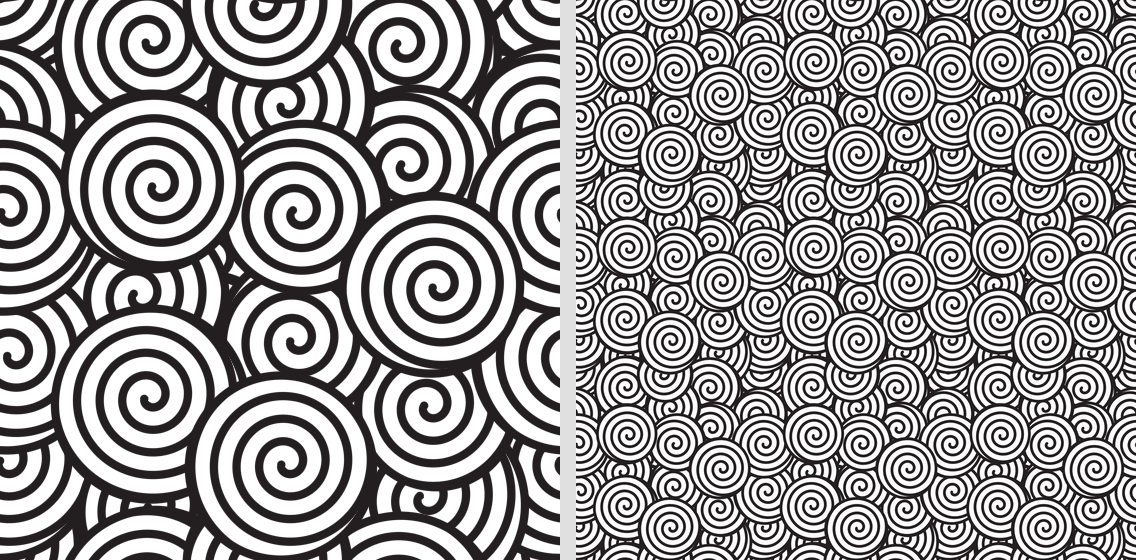
Left: one tile. Right: repeated 3 by 3.
Write a WebGL 2 fragment shader that draws this pattern.

```glsl
#version 300 es
precision highp float;

uniform vec2 u_resolution;
out vec4 fragColor;

const float TAU = 6.2831853;
const float PITCH = 0.0405;      // gap between neighbouring turns
const float TIP_RADIUS = 0.01;   // where the spiral starts
const float HALF_LINE = 0.0074;

// Integer hash giving three values in 0..1
vec3 hash3(uint n) {
    uvec3 v = uvec3(n, n + 71u, n + 193u) * 747796405u + 2891336453u;
    v = ((v >> 15u) ^ v) * 2246822519u;
    v = ((v >> 13u) ^ v) * 3266489917u;
    v ^= v >> 16u;
    return vec3(v >> 8u) / 16777216.0;
}

vec2 direction(float turns) {
    return vec2(cos(TAU * turns), sin(TAU * turns));
}

// Distance to the centre line of an Archimedean spiral with a round tip
float spiralDistance(vec2 q, float tilt) {
    float r = length(q);
    float angle = fract(atan(q.y, q.x) / TAU + 0.5 - tilt);
    float turn = (r - TIP_RADIUS) / PITCH - angle;
    float radial = abs(turn - max(round(turn), 0.0)) * PITCH;
    float rise = PITCH / TAU / max(r, TIP_RADIUS);
    float tip = length(q + TIP_RADIUS * direction(tilt));
    return min(radial * inversesqrt(1.0 + rise * rise), tip);
}

void main() {
    vec2 uv = gl_FragCoord.xy / u_resolution;
    float blur = 0.75 / min(u_resolution.x, u_resolution.y);
    vec3 ink = vec3(0.137, 0.122, 0.125);
    vec3 color = ink;

    // Two layers of 20 discs; powers of 5 modulo 23 scramble the stacking order
    int scramble = 1;
    for (int i = 0; i < 44; i++) {
        int cell = scramble - 1;
        scramble = scramble * 5 % 23;
        if (cell >= 20) continue;

        int layer = i / 22;
        vec3 rnd = hash3(uint(cell + 20 * layer + 5));
        vec3 shape = hash3(uint(cell + 20 * layer + 405));

        // Staggered 4 by 5 grid with jitter, wrapped to the nearest copy
        vec2 slot = vec2(cell % 4, cell / 4);
        slot.y += 0.5 * mod(slot.x, 2.0);
        slot += float(1 - layer) * vec2(0.5, 0.25);
        vec2 q = uv - slot / vec2(4.0, 5.0) - (rnd.xy - 0.5) * 0.07;
        q -= round(q);

        // Shift the disc so that its rim follows the last turn of the spiral
        float tilt = (shape.x - 0.5) * 0.16;
        float join = mix(-0.35, 0.6, shape.y);
        float radius = TIP_RADIUS + PITCH * (3.5 + join);
        vec2 shift = PITCH / TAU * 2.0 * direction(tilt + join + 0.25);
        float rim = length(q - shift) - radius;

        // Paint the disc over those below it
        float line = min(spiralDistance(q, tilt), abs(rim)) - HALF_LINE;
        vec3 disc = mix(ink, vec3(1.0), smoothstep(-blur, blur, line));
        float cover = 1.0 - smoothstep(-blur, blur, rim - HALF_LINE);
        color = mix(color, rim > 0.0 ? ink : disc, cover);
    }

    fragColor = vec4(color, 1.0);
}
```
